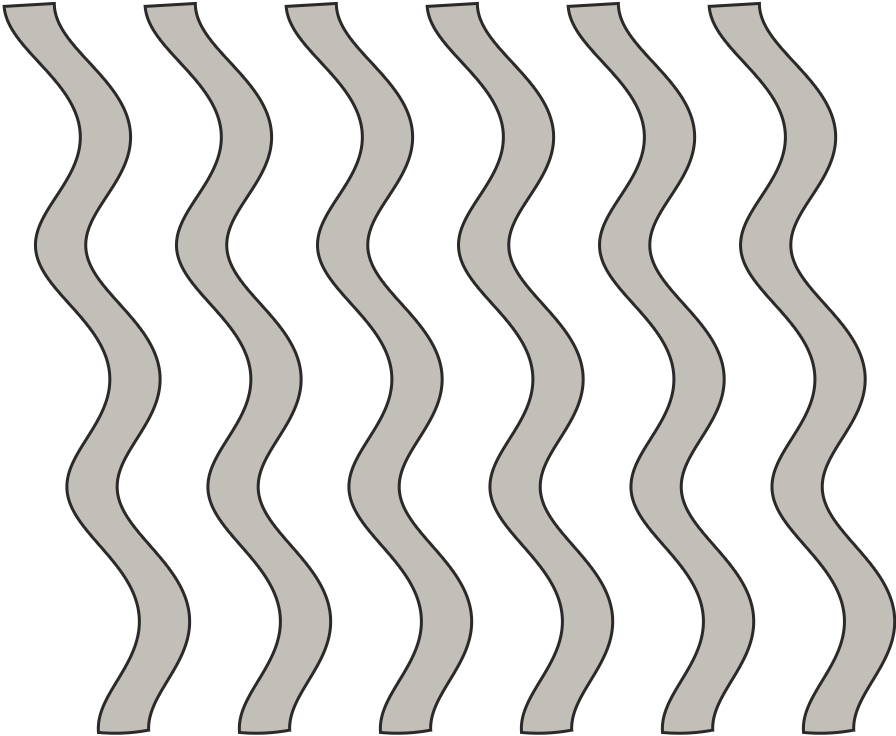
This pattern is drawn by a WebGL 2 fragment shader. Its source:

```glsl
#version 300 es
precision highp float;
// Six outlined wavy ribbons, side by side, drifting right as they descend.
// One centre curve is repeated across; each ribbon is the overlap of a curved
// band and two trimmed ends, shaded from its signed distance.
// Lengths are in canvas heights; depth runs from 0 at the top to 1 below.

uniform vec2 u_resolution;
out vec4 outColor;

const float TAU = 6.2831853;
const float RIBBONS = 6.0;
const float SPACING = 0.1916;
const float WIDTH = 0.0683;
const float OUTLINE = 0.0041;

const vec3 PAPER = vec3(1.0);
const vec3 FILL = vec3(0.76, 0.75, 0.72);
const vec3 INK = vec3(0.17, 0.16, 0.16);

// Centre line of the first ribbon: a drifting wave whose swing eases off.
float centreLine(float depth) {
    float phase = TAU * (depth - 0.5048) / 0.3286;
    float swing = 0.0413 - 0.004 * depth;
    float wave = swing * cos(phase) - 0.0019 * cos(2.0 * phase);
    return 0.0476 + 0.5 * WIDTH + 0.126 * depth + wave;
}

// Horizontal offset from the centre of the nearest ribbon.
float ribbonOffset(float x, float depth) {
    float offset = x - centreLine(depth);
    float index = clamp(floor(offset / SPACING + 0.5), 0.0, RIBBONS - 1.0);
    return offset - index * SPACING;
}

// Signed distance to a ribbon, negative inside.
float ribbonDistance(float offset, float depth) {
    float stepSize = 0.001;
    float slope = (centreLine(depth + stepSize) - centreLine(depth - stepSize))
                / (2.0 * stepSize);
    float band = (abs(offset) - 0.5 * WIDTH) / sqrt(1.0 + slope * slope);

    // Slanted top cut and slightly sagging bottom cut.
    float t = clamp(offset / WIDTH + 0.5, 0.0, 1.0);
    float top = 0.0087 - 0.004 * t;
    float bottom = 0.9952 - 0.0032 * t + 0.0095 * t * (1.0 - t);
    return max(band, max(top - depth, depth - bottom));
}

// Antialiased coverage of the region where dist is negative.
float coverage(float dist, float pixel) {
    return clamp(0.5 - dist / pixel, 0.0, 1.0);
}

void main() {
    vec2 p = gl_FragCoord.xy / u_resolution.y;
    float pixel = 1.0 / u_resolution.y;
    float depth = 1.0 - p.y;
    float dist = ribbonDistance(ribbonOffset(p.x, depth), depth);

    vec3 color = mix(PAPER, FILL, coverage(dist, pixel));
    color = mix(color, INK, coverage(abs(dist) - 0.5 * OUTLINE, pixel));
    outColor = vec4(color, 1.0);
}
```
